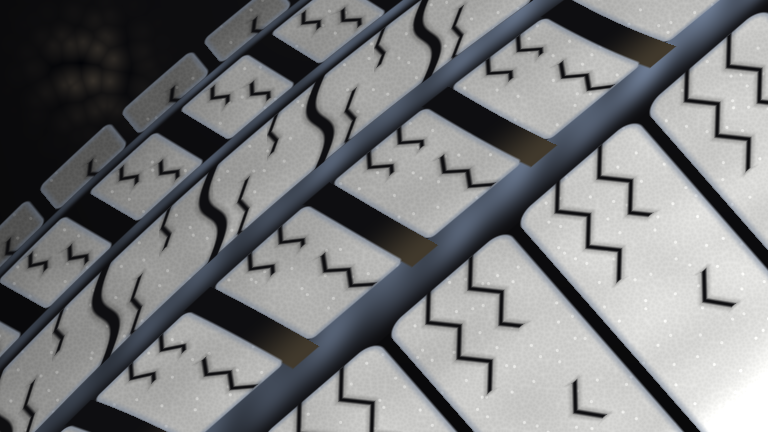
A Shadertoy shader for this pattern:

```glsl
// Worn tire tread seen at an angle: five curved diagonal rows of rubber.
// The canvas is bent into (along, across) coordinates, each row is tiled with
// skewed rounded blocks, then cut by zigzag sipes and lit by soft gradients.

#define SOFT 0.003
#define SIPE_HALF 0.0038
#define BEVEL 0.016
#define GRAIN 0.05
#define BLOCK_VARIATION 0.05
#define RUBBER vec3(1.0, 1.0, 0.99)
#define WALL_BLUE vec3(0.37, 0.42, 0.50)
#define DARK vec3(0.055, 0.055, 0.065)
#define MUD vec3(0.25, 0.22, 0.17)

float hash(vec2 p) {
    p = fract(p * vec2(0.1731, 0.2457));
    p += dot(p, p.yx + 19.19);
    return fract(p.x * p.y * 37.3);
}

// Distance to the nearest scattered point
float cellular(vec2 p) {
    vec2 base = floor(p);
    float nearest = 2.0;
    for (int j = -1; j <= 1; j++)
    for (int i = -1; i <= 1; i++) {
        vec2 g = base + vec2(i, j);
        vec2 site = g + vec2(hash(g), hash(g + 41.0));
        nearest = min(nearest, length(p - site));
    }
    return nearest;
}

float fill(float d) { return 1.0 - smoothstep(-SOFT, SOFT, d); }

// Bends the canvas so that x runs along the rows and y across them
vec2 treadSpace(vec2 p) {
    float dx = p.x - 0.694;
    float down = 1.0 - p.y;
    float w = down + 0.86 * dx;
    float curve = 0.143 * clamp((0.926 - w) / 0.463, 0.0, 1.0);
    float drift = 0.07 * clamp((0.486 - w) / 0.486, 0.0, 1.5);
    return vec2(p.x, w - drift * dx - curve * dx * dx);
}

// Local position along a row, and the index of the repeat
vec2 repeatRow(vec2 s, float top, float skew, float start, float pitch) {
    float t = s.x - skew * (s.y - top) - start;
    float n = floor(t / pitch);
    return vec2(t - n * pitch, n);
}

float blockShape(vec2 q, vec2 span, float width, float r) {
    vec2 size = 0.5 * vec2(width, span.y - span.x);
    vec2 d = abs(q - vec2(size.x, span.x + size.y)) - size + r;
    return length(max(d, 0.0)) + min(max(d.x, d.y), 0.0) - r;
}

float zigzag(vec2 q, float offset, vec2 span, float pitch, float amp) {
    float wave = abs(fract((q.y - span.x) / pitch) - 0.5) * 4.0 - 1.0;
    float d = 0.8 * abs(q.x - offset - amp * wave) - SIPE_HALF;
    return max(d, max(span.x - q.y, q.y - span.y));
}

// Lit side wall of a long groove, fading into shadow
void paintGroove(inout vec3 col, vec2 s, vec2 span) {
    float depth = smoothstep(span.x, span.y, s.y);
    float inside = fill(max(span.x - s.y, s.y - span.y));
    float streak = 0.85 + 0.1 * sin(s.x * 17.0 + s.y * 31.0) + 0.08 * sin(s.x * 43.0);
    vec3 lit = WALL_BLUE * (0.62 + 0.33 * s.x) * streak;
    col = mix(col, mix(lit, DARK, depth * depth), inside);
}

// Worn top face with a bluish rounded rim and dark cuts
void paintBlock(inout vec3 col, vec2 s, float d, float cuts, float id, float wear) {
    float tone = 0.52 + 0.16 * clamp(s.y, 0.0, 1.3) + 0.065 * s.x;
    tone += BLOCK_VARIATION * (hash(vec2(id, 7.0)) - 0.5) + wear;
    vec3 face = RUBBER * tone;
    face = mix(face, WALL_BLUE * 1.15, 0.55 * smoothstep(-BEVEL, 0.0, d));
    face *= 1.0 - 0.2 * (1.0 - smoothstep(0.0, 0.012, cuts));
    face = mix(face, DARK, fill(cuts));
    col = mix(col, face, fill(d));
}

void mainImage(out vec4 fragColor, in vec2 fragCoord) {
    vec2 p = fragCoord / iResolution.y;
    vec2 s = treadSpace(p);
    float w = s.y;

    // Rubber wear: mottling, grain and small pale specks
    float wear = 0.012 * (sin(p.x * 23.0 + 2.0 * sin(p.y * 17.0)) + sin(p.y * 31.0 - p.x * 13.0));
    wear += GRAIN * (cellular(p * 120.0) - 0.5);
    wear += 0.1 * (1.0 - smoothstep(0.03, 0.09, cellular(p * 17.0)));

    // Dark wheel well with a dim rusty part
    vec3 col = DARK * (0.6 + 0.4 * p.y);
    float rust = exp(-90.0 * dot(p - vec2(0.21, 0.84), p - vec2(0.21, 0.84)));
    col += MUD * rust * (0.8 - cellular(p * 20.0));

    // Long grooves
    paintGroove(col, s, vec2(0.0, 0.023));
    paintGroove(col, s, vec2(0.1875, 0.22));
    paintGroove(col, s, vec2(0.421, 0.50));
    paintGroove(col, s, vec2(0.805, 0.95));

    // Far shoulder row
    vec2 c = repeatRow(s, -0.088, 0.5, 0.088, 0.19);
    vec2 q = vec2(c.x, w);
    float cuts = zigzag(q, 0.09, vec2(-0.04, 0.0), 0.05, 0.008);
    paintBlock(col, s, blockShape(q, vec2(-0.088, 0.0), 0.165, 0.015), cuts, c.y, wear - 0.16);

    // Narrow block row
    c = repeatRow(s, 0.023, 0.7, 0.204, 0.2107);
    q = vec2(c.x, w);
    cuts = min(zigzag(q, 0.06, vec2(0.035, 0.1), 0.05, 0.009),
               zigzag(q, 0.105, vec2(0.10, 0.17), 0.055, 0.009));
    paintBlock(col, s, blockShape(q, vec2(0.023, 0.1875), 0.155, 0.012), cuts, c.y + 20.0, wear);

    // Continuous rib with S-shaped slots
    c = repeatRow(s, 0.22, 0.0, 0.369, 0.248);
    q = vec2(c.x, w);
    float slot = abs(c.x - 0.124 + 0.021 * sin((w - 0.22) * 31.4)) * 0.8 - 0.009;
    cuts = min(slot, min(zigzag(q, 0.015, vec2(0.22, 0.30), 0.06, 0.008),
                         zigzag(q, 0.194, vec2(0.31, 0.42), 0.07, 0.009)));
    float rib = max(0.22 - w, w - 0.421);
    paintBlock(col, s, rib, cuts, floor((s.x - 0.493) / 0.248) + 40.0, wear);

    // Wide block row, with muddy ends in its gaps
    c = repeatRow(s, 0.486, 0.7, 0.491, 0.2755);
    q = vec2(c.x, w);
    float gap = fill(max(max(0.215 - c.x, 0.48 - w), w - 0.84));
    col = mix(col, mix(DARK, MUD, smoothstep(0.65, 0.83, w)), gap);
    cuts = min(zigzag(q, 0.075, vec2(0.486, 0.58), 0.075, 0.012),
               zigzag(q, 0.145, vec2(0.486, 0.575), 0.075, 0.012));
    cuts = min(cuts, zigzag(q, 0.14, vec2(0.635, 0.805), 0.085, 0.012));
    paintBlock(col, s, blockShape(q, vec2(0.486, 0.81), 0.218, 0.016), cuts, c.y + 60.0, wear);

    // Near shoulder row of long blocks
    c = repeatRow(s, 0.935, 0.5, 0.891, 0.299);
    q = vec2(c.x, w);
    cuts = min(zigzag(q, 0.085, vec2(0.93, 1.285), 0.143, 0.019),
               zigzag(q, 0.18, vec2(0.935, 1.195), 0.143, 0.019));
    cuts = min(cuts, zigzag(q, 0.175, vec2(1.43, 1.57), 0.143, 0.017));
    float glare = 0.3 * smoothstep(1.68, 1.9, w);
    paintBlock(col, s, blockShape(q, vec2(0.935, 2.5), 0.277, 0.04), cuts, c.y + 80.0, wear + glare);

    // Light falls off toward the upper left
    col *= 0.72 + 0.30 * smoothstep(-0.1, 0.8, p.x + 0.6 * (1.0 - p.y));
    fragColor = vec4(clamp(col, 0.0, 1.0), 1.0);
}
```
